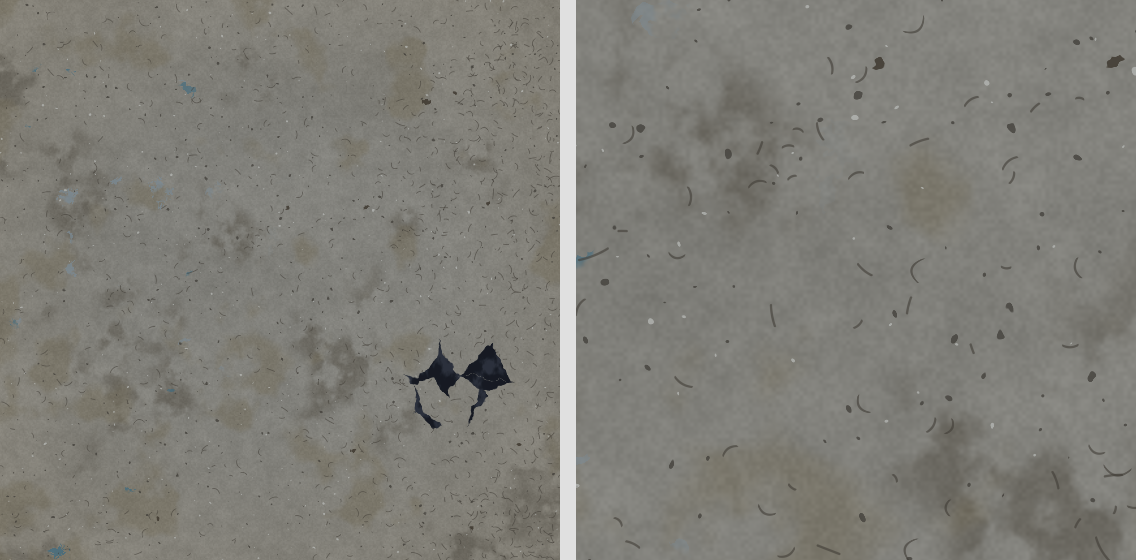
Left, the full canvas; right, a detail of the centre.
A WebGL 1 fragment shader for this texture:

```glsl
precision highp float;
// Weathered grey ground with stains, grit, fibres, paint flecks and a torn dark plastic scrap.
uniform vec2 u_resolution;

float hash(vec2 p) {
  vec3 q = fract(vec3(p.xyx) * 0.1031);
  q += dot(q, q.yzx + 33.33);
  return fract((q.x + q.y) * q.z);
}

vec2 hash2(vec2 p) { return vec2(hash(p + 17.3), hash(p + 71.9)); }

float noise(vec2 p) {
  vec2 i = floor(p), f = fract(p);
  f = f * f * (3.0 - 2.0 * f);
  return mix(mix(hash(i), hash(i + vec2(1, 0)), f.x),
             mix(hash(i + vec2(0, 1)), hash(i + vec2(1, 1)), f.x), f.y);
}

float fbm(vec2 p) {
  float sum = 0.0, amp = 0.533;
  for (int i = 0; i < 4; i++) {
    sum += amp * noise(p);
    p = mat2(1.6, 1.2, -1.2, 1.6) * p + 5.7;
    amp *= 0.5;
  }
  return sum;
}

// Coverage of a shape from its signed distance, softened by one pixel.
float cover(float d, float px) { return smoothstep(0.7 * px, -0.7 * px, d); }

// Scattered irregular grains; size is the largest radius in canvas units.
float grains(vec2 uv, float cells, float share, float size, float px) {
  vec2 p = uv * cells, id = floor(p);
  vec2 q = (fract(p) - 0.5 - (hash2(id) - 0.5) * 0.6) / cells;
  float angle = 6.283 * hash(id + 4.1), c = cos(angle), s = sin(angle);
  q = mat2(c, -s, s, c) * q * vec2(1.0, 1.0 + hash(id + 8.6));
  float radius = size * mix(0.35, 1.0, pow(hash(id + 2.7), 3.0));
  float rough = (noise(uv * 350.0) - 0.5) * radius;
  return cover(length(q) - radius + rough, px) * step(hash(id + 9.2), share);
}

// Short bent hairs, one per cell at most.
float fibres(vec2 uv, float cells, float share, float px) {
  vec2 p = uv * cells, id = floor(p);
  vec2 q = fract(p) - 0.5 - (hash2(id) - 0.5) * 0.4;
  float angle = 6.283 * hash(id + 3.3), c = cos(angle), s = sin(angle);
  q = mat2(c, -s, s, c) * q;
  q.y += (hash(id + 6.4) - 0.5) * 5.0 * (q.x * q.x - 0.02);
  float halfLength = mix(0.08, 0.3, hash(id + 1.8));
  q.x -= clamp(q.x, -halfLength, halfLength);
  return cover(length(q) / cells - 0.0007, px) * step(hash(id + 5.5), share);
}

float edge(vec2 p, vec2 a, vec2 b) {
  vec2 e = normalize(b - a);
  return (p.x - a.x) * e.y - (p.y - a.y) * e.x;
}

float triangle(vec2 p, vec2 a, vec2 b, vec2 c) {
  float winding = -sign(edge(c, a, b));
  return max(max(edge(p, a, b) * winding, edge(p, b, c) * winding), edge(p, c, a) * winding);
}

// Torn sheet: two crumpled wings, thin straps and loose tips.
float scrap(vec2 p) {
  p += (vec2(fbm(p * 45.0), fbm(p * 45.0 + 31.0)) - 0.5) * 0.022;
  float d = triangle(p, vec2(0.82, 0.333), vec2(0.879, 0.382), vec2(0.914, 0.318));
  d = min(d, triangle(p, vec2(0.82, 0.333), vec2(0.914, 0.318), vec2(0.858, 0.302)));
  d = min(d, triangle(p, vec2(0.742, 0.320), vec2(0.787, 0.372), vec2(0.823, 0.331)));
  d = min(d, triangle(p, vec2(0.775, 0.335), vec2(0.823, 0.331), vec2(0.796, 0.287)));
  d = min(d, triangle(p, vec2(0.738, 0.315), vec2(0.740, 0.262), vec2(0.755, 0.264)));
  d = min(d, triangle(p, vec2(0.740, 0.274), vec2(0.767, 0.238), vec2(0.789, 0.243)));
  d = min(d, triangle(p, vec2(0.856, 0.309), vec2(0.872, 0.296), vec2(0.836, 0.244)));
  d = min(d, triangle(p, vec2(0.719, 0.326), vec2(0.751, 0.327), vec2(0.747, 0.314)));
  return min(d, triangle(p, vec2(0.788, 0.394), vec2(0.782, 0.366), vec2(0.792, 0.366)));
}

void main() {
  vec2 uv = gl_FragCoord.xy / u_resolution;
  float px = 1.0 / min(u_resolution.x, u_resolution.y);

  // Dusty ground, slightly warmer away from the middle.
  float mottle = fbm(uv * 6.0) - 0.5, fine = fbm(uv * 50.0) - 0.5;
  vec3 color = vec3(0.505, 0.503, 0.482) + mottle * 0.05 + fine * 0.055;
  color += vec3(0.008, -0.003, -0.019) * smoothstep(0.2, 0.7, length(uv - 0.5));

  // Broken brown stains and soft ochre patches.
  float broken = smoothstep(0.4, 0.68, fbm(uv * 34.0 + 12.0));
  float stain = smoothstep(0.53, 0.74, fbm(uv * 7.0 + 43.0)) * broken;
  color = mix(color, vec3(0.36, 0.345, 0.31), 0.65 * stain);
  float ochre = smoothstep(0.57, 0.72, fbm(uv * 11.0 + 83.0));
  color = mix(color, vec3(0.45, 0.425, 0.355), 0.5 * ochre);
  color += (noise(uv * 430.0) - 0.5) * 0.035 + (noise(uv * 210.0 + 9.0) - 0.5) * 0.02;

  // Faded paint flecks on the left side.
  vec2 smear = uv + (vec2(fbm(uv * 35.0), fbm(uv * 35.0 + 60.0)) - 0.5) * 0.04;
  float paint = grains(smear + 0.37, 11.0, 0.28, 0.022, px) * smoothstep(0.55, 0.25, uv.x);
  vec3 paintColor = mix(vec3(0.48, 0.54, 0.58), vec3(0.25, 0.42, 0.50), step(0.6, noise(uv * 8.0)));
  color = mix(color, paintColor, 0.75 * paint * smoothstep(0.35, 0.55, fbm(uv * 60.0)));

  // Hairs gather in clumps and toward the right.
  float clump = smoothstep(0.55, 0.72, fbm(uv * 9.0 + 21.0));
  float share = 0.07 + 0.2 * smoothstep(0.55, 1.0, uv.x) + 0.3 * clump * smoothstep(0.1, 0.9, uv.x);
  for (int i = 0; i < 4; i++) {
    float layer = float(i);
    float hair = fibres(uv + layer * 1.37, 30.0 + layer * 6.0, share, px);
    color = mix(color, vec3(0.25, 0.235, 0.21), 0.6 * hair);
  }

  // Dark grit, larger clods and pale chips.
  color = mix(color, vec3(0.25, 0.24, 0.22), 0.75 * grains(uv, 55.0, 0.22, 0.0028, px));
  color = mix(color, vec3(0.23, 0.205, 0.17), 0.8 * grains(uv + 3.1, 9.0, 0.13, 0.009, px));
  color = mix(color, vec3(0.73, 0.74, 0.73), 0.7 * grains(uv + 7.7, 48.0, 0.14, 0.0024, px));

  // Dark blue plastic with faint creases.
  float crease = smoothstep(0.5, 0.75, fbm(uv * vec2(55.0, 38.0)));
  vec3 plastic = mix(vec3(0.085, 0.10, 0.135), vec3(0.17, 0.19, 0.235), crease);
  color = mix(color, plastic, cover(scrap(uv), px));
  gl_FragColor = vec4(color, 1.0);
}
```
